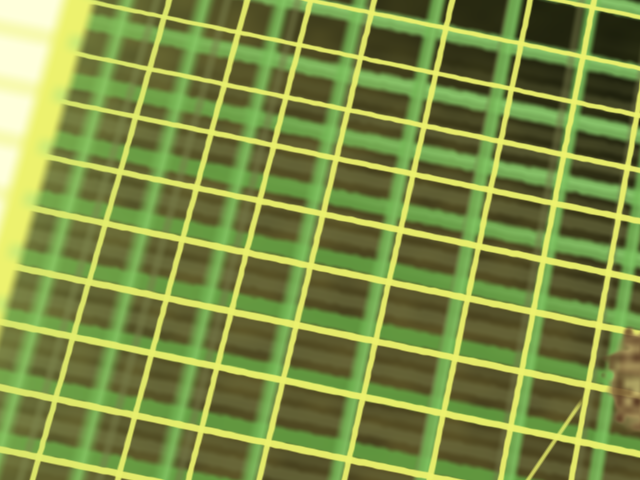
Reproduce this pattern procedurally as a Shadertoy shader.

```glsl
// Tilted woven mesh: sharp yellow threads in front of blurred green and grey ones,
// over dark brown, with a bright selvedge on the left. Each thread family is a loop
// of soft line distances whose spacing, slope and width drift across the canvas.

const vec3 BROWN  = vec3(0.31, 0.28, 0.13);
const vec3 SHADOW = vec3(0.12, 0.13, 0.05);
const vec3 GREY   = vec3(0.45, 0.46, 0.28);
const vec3 GREEN  = vec3(0.39, 0.66, 0.27);
const vec3 MINT   = vec3(0.62, 0.88, 0.50);
const vec3 YELLOW = vec3(0.93, 0.95, 0.43);
const vec3 CREAM  = vec3(1.00, 1.00, 0.86);

float hash(vec2 p) {
    p = fract(p * vec2(0.1731, 0.3197));
    p += dot(p, p.yx + 31.7);
    return fract((p.x + p.y) * p.x * 17.3);
}

float noise(vec2 p) {
    vec2 cell = floor(p), f = fract(p);
    f = f * f * (3.0 - 2.0 * f);
    return mix(mix(hash(cell), hash(cell + vec2(1, 0)), f.x),
               mix(hash(cell + vec2(0, 1)), hash(cell + vec2(1, 1)), f.x), f.y);
}

// Coverage of a line of given half width and edge blur at distance d.
float band(float d, float halfWidth, float blur) {
    float soft = max(blur, 0.7 / iResolution.y);
    return 1.0 - smoothstep(halfWidth - soft, halfWidth + soft, abs(d));
}

// Signed distances to sloping threads, pivoting on the canvas centre.
float uprightDist(vec2 p, float x, float slope) {
    return (p.x - x - slope * (p.y - 0.5)) * inversesqrt(1.0 + slope * slope);
}

float levelDist(vec2 p, float y, float slope) {
    return (p.y - y - slope * (p.x - 0.667)) * inversesqrt(1.0 + slope * slope);
}

vec3 backdrop(vec2 p) {
    float corner = smoothstep(0.45, 1.5, p.x - 1.1 * p.y + 0.25);
    vec3 c = mix(BROWN, SHADOW, corner);
    return c * (0.86 + 0.28 * noise(p * vec2(18.0, 26.0)));
}

vec3 blurredLevels(vec3 c, vec2 p) {
    float lit = smoothstep(0.25, 0.9, 0.75 * p.x - 1.1 * p.y + 0.35);
    float rough = 0.0035 * (noise(p * vec2(70.0, 40.0)) - 0.5);
    for (int i = -2; i < 9; i++) {
        float d = levelDist(p, 0.014 + 0.13 * float(i), 0.207) + rough;
        float ghost = smoothstep(0.05, 0.3, p.y);
        c = mix(c, GREY, 0.5 * ghost * band(d + 0.049, 0.013, 0.008));
        c = mix(c, GREY, 0.3 * ghost * band(d - 0.039, 0.010, 0.008));
        c = mix(c, mix(GREEN, MINT, lit * 0.65), 0.8 * band(d, 0.017, 0.008));
        c = mix(c, MINT, 0.45 * lit * band(d + 0.004, 0.005, 0.007));
    }
    return c;
}

vec3 blurredUprights(vec3 c, vec2 p) {
    float blur = mix(0.015, 0.008, smoothstep(0.2, 1.1, p.x));
    for (int i = -1; i < 9; i++) {
        float n = float(i);
        float d = uprightDist(p, 0.122 + 0.171 * n, -0.285 + 0.018 * n);
        c = mix(c, GREY, 0.5 * band(d - 0.060 + 0.014 * n, 0.008, 0.007));
        c = mix(c, mix(GREEN, MINT, 0.3), 0.8 * band(d, 0.014, blur));
        c = mix(c, MINT, 0.3 * band(d - 0.004, 0.004, 0.008));
    }
    return c;
}

vec3 yellowThreads(vec3 c, vec2 p) {
    float twist = 0.0016 * (noise(p * 75.0) - 0.5);
    float thick = mix(0.0043, 0.0070, smoothstep(0.0, 0.65, p.y));
    for (int j = -1; j < 12; j++) {
        float n = float(j);
        float y = 0.0015 + 0.1024 * n + 0.0019 * n * n + 0.003 * cos(3.14159 * n);
        float d = levelDist(p, y, 0.207) + twist;
        c = mix(c, YELLOW, 0.96 * band(d, thick, 0.0025));
    }
    for (int i = 0; i < 8; i++) {
        float n = float(i);
        float x = 0.210 + 0.155 * n + 0.015 * sin(1.5708 * n);
        float d = uprightDist(p, x, -0.285 + 0.015 * n) + twist;
        c = mix(c, YELLOW, 0.94 * band(d, 0.0058, 0.0028));
    }
    return c;
}

// Overexposed edge with a faint lattice and a hazy halo.
vec3 selvedge(vec3 c, vec2 p) {
    float inside = 0.198 - 0.285 * p.y - p.x;
    c = mix(c, vec3(0.68, 0.83, 0.42), 0.30 * exp(-4.0 * max(-inside, 0.0)));
    float rung = band(fract((p.y - 0.2 * p.x) / 0.115) - 0.5, 0.14, 0.14);
    vec3 glow = mix(YELLOW, CREAM, smoothstep(0.045, 0.085, inside) * (1.0 - 0.4 * rung));
    glow = mix(glow, MINT, 0.4 * rung * (1.0 - smoothstep(0.01, 0.05, inside)));
    return mix(c, glow, smoothstep(-0.014, 0.016, inside));
}

// Loose strand and frayed brown patch at the lower right.
vec3 wear(vec3 c, vec2 p) {
    float strand = band(uprightDist(p, 1.44, -0.68), 0.004, 0.003);
    c = mix(c, YELLOW, 0.8 * strand * smoothstep(0.82, 0.86, p.y));
    float grain = noise(p * 55.0);
    float r = length((p - vec2(1.335, 0.79)) * vec2(1.7, 1.0)) + 0.05 * (grain - 0.5);
    vec3 frayed = mix(vec3(0.36, 0.23, 0.14), vec3(0.76, 0.68, 0.43), grain);
    return mix(c, frayed, 0.85 * (1.0 - smoothstep(0.09, 0.13, r)));
}

void mainImage(out vec4 fragColor, in vec2 fragCoord) {
    vec2 p = vec2(fragCoord.x, iResolution.y - fragCoord.y) / iResolution.y;
    vec3 c = blurredUprights(blurredLevels(backdrop(p), p), p);
    c = selvedge(wear(yellowThreads(c, p), p), p);
    fragColor = vec4(clamp(c, 0.0, 1.0), 1.0);
}
```
